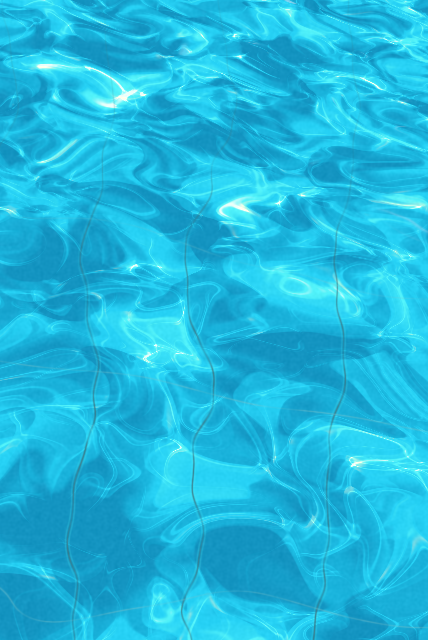
Reproduce this texture procedurally as a Shadertoy shader.

```glsl
// Sunlit pool water: rippled caustics in perspective over wavy tile joints.

const vec3 DEEP  = vec3(0.075, 0.58, 0.755);
const vec3 AZURE = vec3(0.10, 0.70, 0.86);
const vec3 CYAN  = vec3(0.15, 0.82, 0.96);
const vec3 AQUA  = vec3(0.32, 0.95, 0.98);
const vec3 GLINT = vec3(0.92, 1.00, 0.98);
const vec3 JOINT = vec3(0.25, 0.48, 0.52);
const vec3 SKY   = vec3(0.72, 0.84, 0.93);

vec2 hash22(vec2 p) {
    vec3 a = fract(p.xyx * vec3(0.1031, 0.1030, 0.0973));
    a += dot(a, a.yzx + 33.33);
    return fract((a.xx + a.yz) * a.zy);
}

float corner(vec2 cell, vec2 offset) {
    return dot(hash22(cell) * 2.0 - 1.0, offset);
}

// Gradient noise, roughly -0.8 to 0.8.
float noise(vec2 p) {
    vec2 i = floor(p), f = p - i;
    vec2 u = f * f * f * (f * (f * 6.0 - 15.0) + 10.0);
    vec2 e = vec2(1.0, 0.0);
    float low  = mix(corner(i, f), corner(i + e, f - e), u.x);
    float high = mix(corner(i + e.yx, f - e.yx), corner(i + e.xx, f - e.xx), u.x);
    return 1.3 * mix(low, high, u.y);
}

vec2 noise2(vec2 p) {
    return vec2(noise(p), noise(p + vec2(37.2, 81.7)));
}

// Canvas point to water plane, foreshortened toward the top.
vec2 project(vec2 p) {
    float x = p.x - 0.33;
    float z = 1.0 / (1.9 - p.y - 0.25 * x * p.y);
    return vec2(10.5 * x * z, 25.0 * z);
}

// Light fold: sharp on one side, fading away on the other.
float fold(float d, float soft, float reach) {
    return smoothstep(-soft, soft, d) * reach / (reach + max(d, 0.0));
}

float ridge(float d, float width) {
    return exp(-d * d / (width * width));
}

// Distance to the nearest whole number, in canvas heights.
float jointDistance(float v) {
    float slope = max(fwidth(v) * iResolution.y, 1e-3);
    return abs(fract(v + 0.5) - 0.5) / slope;
}

vec3 waterColor(float t) {
    vec3 c = mix(DEEP, AZURE, smoothstep(0.02, 0.46, t));
    c = mix(c, CYAN, smoothstep(0.42, 0.76, t));
    c = mix(c, AQUA, smoothstep(0.78, 1.20, t));
    return mix(c, GLINT, smoothstep(1.20, 1.75, t));
}

void mainImage(out vec4 fragColor, in vec2 fragCoord) {
    vec2 p = fragCoord / iResolution.y;
    float far = smoothstep(0.25, 1.0, p.y);

    // Bend the plane with large and small swells.
    vec2 plane = project(p);
    vec2 q = plane + 0.75 * noise2(plane * 0.7 + 5.3);
    q += 0.27 * noise2(q * 1.6 + 19.1);

    // Broad patches with crisp shores.
    float soft = mix(0.022, 0.055, far);
    float broad = noise(q * 0.75 + 3.7);
    float patches = noise(q * 1.1 + 61.4);
    float tone = 0.25 + 0.66 * broad + 0.26 * smoothstep(-soft, soft, patches);

    // Overlapping folds and a web of thin filaments of focused light.
    float focus = 0.0, web = 0.0;
    for (int i = 0; i < 5; i++) {
        float k = float(i);
        vec2 s = q * (0.7 + 0.36 * k) + vec2(23.7, 11.9) * (k + 1.0);
        float power = smoothstep(-0.25, 0.45, noise(s * 0.8 + 47.0));
        float d = noise(s);
        focus += power * fold(d, soft, 0.05);
        web += power * ridge(d - 0.10, 0.75 * soft);
    }
    tone += 0.34 * focus;

    // Nested ripple rings, stronger in the distance.
    float rings = cos(21.0 * noise(q * 0.65 + 90.3));
    tone += mix(0.05, 0.13, far) * rings;
    tone += 0.12 * noise(q * vec2(2.4, 3.8));
    tone = 0.45 + 1.36 * (tone - 0.45);

    // Hold broad light below white; only crossing filaments sparkle.
    tone = min(tone, 0.85 + 0.35 * (tone - 0.85));
    tone += 0.38 * web + 0.30 * web * smoothstep(0.6, 1.2, focus);
    vec3 color = waterColor(tone);

    // Warm fringe beside the strongest light.
    float fringe = ridge(patches - 0.05, 0.03) * smoothstep(0.45, 0.9, focus);
    color += fringe * vec3(0.28, 0.02, -0.06);

    // Refracted tile joints: long ones upward, faint ones across.
    vec2 sway = noise2(vec2(p.x * 2.5, p.y * 4.0) + 7.1);
    sway += 0.25 * noise2(vec2(p.x * 5.0, p.y * 15.0) + 31.0);
    float along = (p.x - 0.30) * (1.0 + 0.2 * p.y) / 0.2 - 0.3 * p.y + 0.36 * sway.x;
    float across = plane.y * 0.36 + 0.3 * p.x + 0.25 * sway.y;
    float dAlong = jointDistance(along);
    float dAcross = jointDistance(across);
    float fade = 1.0 - smoothstep(0.35, 0.9, p.y);
    float wear = 0.4 + 0.6 * smoothstep(-0.3, 0.3, noise(p * 18.0));
    color = mix(color, AQUA, 0.2 * fade * ridge(dAlong - 0.0025, 0.0013));
    color = mix(color, JOINT, wear * mix(0.15, 0.8, fade) * ridge(dAlong, 0.0012));
    color = mix(color, vec3(0.48, 0.76, 0.79), 0.4 * wear * fade * ridge(dAcross, 0.0012));

    // Thin sky reflections near the far right.
    float streak = ridge(noise(q * vec2(1.1, 1.8) + 130.0) - 0.3, 0.035);
    float place = smoothstep(0.1, 0.4, noise(q * 0.9 + 171.0));
    color = mix(color, SKY, 0.6 * streak * place * smoothstep(0.95, 1.4, p.x + p.y));

    // Faint fine shimmer.
    color += 0.022 * noise(p * 190.0) + 0.018 * noise(p * 90.0 + 9.0);

    fragColor = vec4(clamp(color, 0.0, 1.0), 1.0);
}
```
